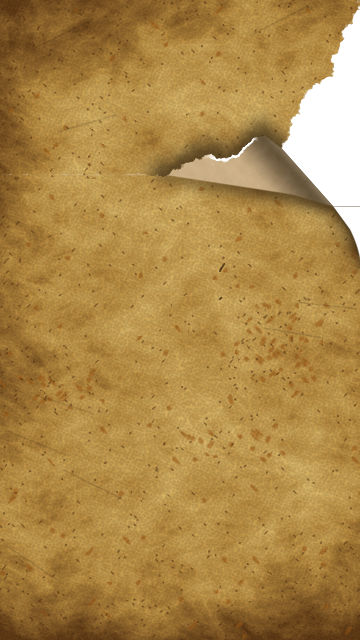
Write a WebGL 1 fragment shader that draws this texture.

```glsl
precision highp float;
// Aged parchment with a torn upper right corner and a curled flap of its back side.
// Layered cellular noise stains the sheet; piecewise ramps trace the tear and the
// flap, and distances to those outlines drive the shadows and the fold shading.
uniform vec2 u_resolution;

float ramp(float v, float a, float b) { return clamp((v - a) / (b - a), 0.0, 1.0); }

vec2 hash2(vec2 p) {
  vec3 q = fract(p.xyx * vec3(0.1031, 0.1030, 0.0973));
  q += dot(q, q.yzx + 33.33);
  return fract((q.xx + q.yz) * q.zy);
}

// Cellular noise: distance to the nearest point, and that point's random id
vec2 cell(vec2 p) {
  vec2 base = floor(p), nearest = vec2(2.0, 0.0);
  for (int j = -1; j <= 1; j++) {
    for (int i = -1; i <= 1; i++) {
      vec2 c = base + vec2(float(i), float(j));
      vec2 h = hash2(c + 40.0);
      float d = length(c + h - p);
      if (d < nearest.x) nearest = vec2(d, fract(h.x * 17.0 + h.y * 31.0));
    }
  }
  return nearest;
}

// Rotated octaves of cellular noise, bent by sines; centred on zero
float cloud(vec2 p) {
  float sum = 0.0, amp = 0.5;
  for (int i = 0; i < 5; i++) {
    p += 0.22 * sin(p.yx * 2.3 + float(i));
    sum += amp * (cell(p).x - 0.48);
    p = mat2(1.6, 1.2, -1.2, 1.6) * p + 7.3;
    amp *= 0.62;
  }
  return sum;
}

float blob(vec2 p, vec2 center, vec2 radius) {
  vec2 d = (p - center) / radius;
  return exp(-dot(d, d));
}

float segment(vec2 p, vec2 a, vec2 b) {
  vec2 d = b - a;
  return length(p - a - d * clamp(dot(p - a, d) / dot(d, d), 0.0, 1.0));
}

// Right border of the sheet as x over y: curl below, tear above
float sheetEdge(float y) {
  float curl = ramp(y, 1.01, 1.141);
  float x = 1.005 - 0.033 * curl * curl - 0.046 * ramp(y, 1.141, 1.204);
  x += 0.021 * ramp(y, 1.366, 1.396) - 0.144 * ramp(y, 1.204, 1.366);
  x += 0.026 * ramp(y, 1.396, 1.477) + 0.039 * ramp(y, 1.477, 1.535);
  x += 0.058 * ramp(y, 1.535, 1.569) + 0.004 * ramp(y, 1.569, 1.616);
  return x + 0.038 * ramp(y, 1.616, 1.708) + 0.04 * ramp(y, 1.708, 1.765);
}

float flapTop(float x) {
  float y = 1.292 + 0.046 * ramp(x, 0.458, 0.544) + 0.012 * ramp(x, 0.544, 0.579);
  y += 0.016 * ramp(x, 0.625, 0.66) - 0.012 * ramp(x, 0.579, 0.625);
  y += 0.042 * ramp(x, 0.66, 0.706) + 0.004 * ramp(x, 0.706, 0.736);
  return y - 0.034 * ramp(x, 0.736, 0.782) - 0.162 * ramp(x, 0.782, 0.926);
}

float flapBottom(float x) {
  return 1.292 - 0.054 * ramp(x, 0.458, 0.81) - 0.034 * ramp(x, 0.81, 0.926);
}

// Small round stains, present only where density is high
float specks(vec2 p, float scale, float density) {
  vec2 c = cell(p * scale + 0.3 * sin(p.yx * scale * 2.1));
  return smoothstep(0.5, 0.12, c.x) * step(1.0 - density, c.y);
}

vec3 parchment(vec2 p, float top) {
  // Wear gathers at the borders and in a few broad stains
  float wear = 0.38 * exp(-p.x / 0.09) + 0.16 * exp((p.x - 1.0) / 0.08);
  wear += 0.85 * exp(-p.y / 0.10) + 0.45 * exp((p.y - top) / 0.09) * (1.0 - 0.5 * p.x);
  wear += 0.45 * blob(p, vec2(0.14, 1.74), vec2(0.26, 0.16));
  wear += 0.22 * blob(p, vec2(0.0, 1.36), vec2(0.12, 0.2));
  wear += 0.28 * blob(p, vec2(0.1, 0.74), vec2(0.2, 0.1));
  wear += 0.3 * blob(p, vec2(0.9, 0.06), vec2(0.25, 0.1));
  float tone = 0.85 - wear + 0.9 * cloud(p * 4.0) + 0.55 * cloud(p * vec2(9.0, 17.0) + 5.0);
  vec3 col = mix(vec3(0.36, 0.22, 0.08), vec3(0.68, 0.51, 0.23), ramp(tone, -0.2, 0.55));
  col = mix(col, vec3(0.80, 0.67, 0.38), ramp(tone, 0.5, 1.1));
  // Rust spots in clusters, then dark flecks
  float rust = blob(p, vec2(0.65, 0.55), vec2(0.15, 0.05)) + blob(p, vec2(0.76, 0.82), vec2(0.12, 0.13));
  rust += blob(p, vec2(0.13, 0.69), vec2(0.12, 0.06)) + blob(p, vec2(0.26, 1.34), vec2(0.03));
  col = mix(col, vec3(0.58, 0.33, 0.08), 0.6 * specks(p, 42.0, 0.03 + 0.45 * rust));
  col = mix(col, vec3(0.32, 0.19, 0.07), 0.55 * specks(p, 95.0, 0.025 + 0.1 * rust + 0.12 * wear));
  // Woven fibre and grain
  float weave = sin(p.x * 420.0 + p.y * 190.0) * sin(p.y * 480.0 - p.x * 150.0);
  col *= 1.0 + 0.025 * weave + 0.16 * (cell(p * 130.0).x - 0.48);
  // Hairline creases and two short dark scratches
  for (int i = 0; i < 9; i++) {
    vec2 h = hash2(vec2(float(i) * 3.0, 8.0));
    vec2 start = h * vec2(1.0, top);
    float line = segment(p, start, start + vec2(0.16, 0.24 * (h.y - 0.6)));
    col *= 1.0 - 0.13 * smoothstep(0.004, 0.0, line);
  }
  float scratch = min(segment(p, vec2(0.611, 1.025), vec2(0.623, 1.045)),
                      segment(p, vec2(0.611, 0.947), vec2(0.615, 0.951)));
  return mix(col, vec3(0.25, 0.16, 0.06), 0.8 * smoothstep(0.004, 0.001, scratch));
}

void main() {
  vec2 p = gl_FragCoord.xy / u_resolution.x;
  float px = 1.0 / u_resolution.x;
  float rough = 0.024 * (cell(p * 28.0).x - 0.48) + 0.012 * (cell(p * 90.0).x - 0.48);
  float inside = sheetEdge(p.y) - p.x + rough * smoothstep(1.36, 1.4, p.y);
  float above = p.y - flapTop(p.x) - 0.6 * rough * (1.0 - smoothstep(0.69, 0.74, p.x));
  float below = flapBottom(p.x) - p.y;

  // Sheet under the soft shadows of flap and curl
  vec3 col = parchment(p, u_resolution.y / u_resolution.x);
  float beside = max(max(0.458 - p.x, p.x - 0.926), 0.0);
  float upper = length(vec2(beside, max(above, 0.0))) / 0.046;
  float lower = length(vec2(beside, max(below, 0.0))) / 0.032;
  float shade = above > 0.0 ? 0.72 * exp(-upper * upper)
                            : mix(0.35, 0.75, ramp(p.x, 0.5, 0.9)) * exp(-lower * lower);
  float curl = smoothstep(0.98, 1.1, p.y) * (1.0 - smoothstep(1.2, 1.24, p.y));
  shade = max(shade, 0.85 * curl * exp(-max(inside, 0.0) / 0.03));
  col = mix(col, vec3(0.22, 0.16, 0.08), shade);

  // Pale torn rim, then the white beyond the sheet
  float rim = smoothstep(0.008, 0.0, inside) * smoothstep(1.37, 1.4, p.y);
  col = mix(col, vec3(0.86, 0.80, 0.68), 0.6 * rim);
  col = mix(vec3(1.0), col, smoothstep(-px, px, inside));

  // Flap, darkening as it rolls into the fold, with a white torn lip
  float fold = dot(vec2(0.782, 1.366) - p, vec2(0.747, 0.664));
  vec3 back = mix(vec3(0.40, 0.33, 0.23), vec3(0.80, 0.69, 0.53), smoothstep(0.015, 0.12, fold));
  back += 0.10 * exp(-pow(fold / 0.012, 2.0)) + 0.06 * cloud(p * 25.0);
  float lip = smoothstep(0.56, 0.6, p.x) * (1.0 - smoothstep(0.70, 0.72, p.x));
  back = mix(back, vec3(1.0), lip * smoothstep(-0.013, -0.008, above));
  col = mix(col, back, smoothstep(-px, px, -max(above, below)));
  gl_FragColor = vec4(col, 1.0);
}
```
